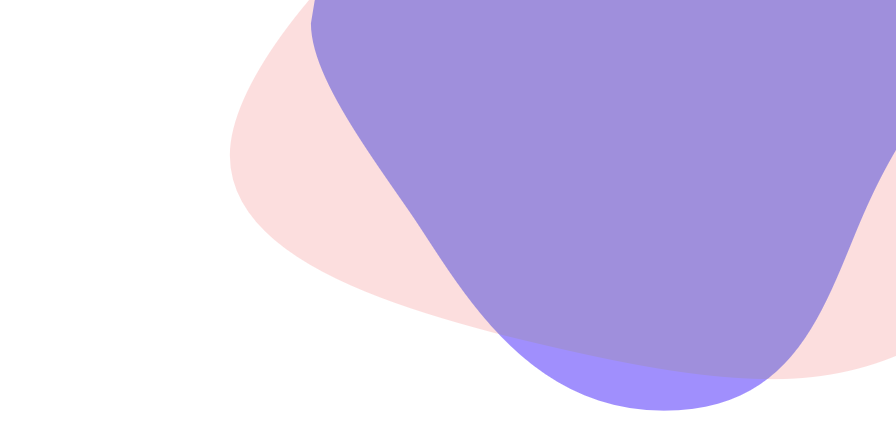
This background is drawn by a WebGL 1 fragment shader. Its source:

```glsl
precision highp float;
// Two overlapping smooth blobs, pink and violet, hanging from the top of a white page.

uniform vec2 u_resolution;

const float GRID = 384.0;  // layout units per canvas height, y runs down
const int STEPS = 24;      // straight pieces per curve

const vec3 PAPER = vec3(1.0);
const vec3 PINK = vec3(0.988, 0.871, 0.871);
const vec3 VIOLET = vec3(0.627, 0.561, 0.992);
const vec3 OVERLAP = vec3(0.624, 0.561, 0.863);

// Point on a cubic Bezier curve
vec2 bezier(vec2 a, vec2 b, vec2 c, vec2 d, float t) {
  float s = 1.0 - t;
  return s * s * s * a + 3.0 * s * s * t * b + 3.0 * s * t * t * c + t * t * t * d;
}

float segmentDistance(vec2 p, vec2 a, vec2 b) {
  vec2 edge = b - a;
  float along = clamp(dot(p - a, edge) / dot(edge, edge), 0.0, 1.0);
  return length(p - a - edge * along);
}

// Adds one curve to an outline; field = (nearest distance, side sign)
vec2 addCurve(vec2 field, vec2 p, vec2 a, vec2 b, vec2 c, vec2 d) {
  vec2 from = a;
  for (int i = 1; i <= STEPS; i++) {
    vec2 to = bezier(a, b, c, d, float(i) / float(STEPS));
    field.x = min(field.x, segmentDistance(p, from, to));
    // An odd number of crossings to the right means inside
    if ((from.y > p.y) != (to.y > p.y)) {
      float crossing = mix(from.x, to.x, (p.y - from.y) / (to.y - from.y));
      if (crossing > p.x) field.y = -field.y;
    }
    from = to;
  }
  return field;
}

float pinkBlob(vec2 p) {
  vec2 top = vec2(290.0, -28.0);
  vec2 left = vec2(197.0, 133.0);
  vec2 slope = vec2(430.0, 287.0);
  vec2 bottom = vec2(663.0, 325.0);
  vec2 right = vec2(840.0, 260.0);
  vec2 f = vec2(1e4, 1.0);
  f = addCurve(f, p, top, vec2(235.0, 30.0), vec2(197.0, 90.0), left);
  f = addCurve(f, p, left, vec2(197.0, 220.0), vec2(331.0, 261.0), slope);
  f = addCurve(f, p, slope, vec2(520.0, 309.0), vec2(595.0, 325.0), bottom);
  f = addCurve(f, p, bottom, vec2(730.0, 325.0), vec2(790.0, 304.0), right);
  f = addCurve(f, p, right, vec2(1300.0, -300.0), vec2(400.0, -144.0), top);
  return f.x * f.y;
}

float violetBlob(vec2 p) {
  vec2 left = vec2(266.5, 20.0);
  vec2 slope = vec2(350.0, 180.0);
  vec2 bottom = vec2(569.0, 352.0);
  vec2 rise = vec2(732.0, 203.0);
  vec2 right = vec2(830.0, 40.0);
  vec2 f = vec2(1e4, 1.0);
  f = addCurve(f, p, left, vec2(266.5, 62.0), vec2(309.0, 121.0), slope);
  f = addCurve(f, p, slope, vec2(391.0, 239.0), vec2(447.0, 352.0), bottom);
  f = addCurve(f, p, bottom, vec2(674.0, 352.0), vec2(702.0, 276.0), rise);
  f = addCurve(f, p, rise, vec2(754.0, 149.0), vec2(775.0, 110.0), right);
  f = addCurve(f, p, right, vec2(900.0, -300.0), vec2(266.5, -135.0), left);
  return f.x * f.y;
}

// Signed distance (negative inside) to smooth coverage
float coverage(float dist, float pixel) {
  return clamp(0.5 - dist / pixel, 0.0, 1.0);
}

void main() {
  float pixel = GRID / u_resolution.y;
  vec2 p = vec2(gl_FragCoord.x, u_resolution.y - gl_FragCoord.y) * pixel;

  float pink = coverage(pinkBlob(p), pixel);
  float violet = coverage(violetBlob(p), pixel);

  // The violet blob tints differently where it covers the pink one
  vec3 below = mix(PAPER, PINK, pink);
  vec3 above = mix(VIOLET, OVERLAP, pink);
  gl_FragColor = vec4(mix(below, above, violet), 1.0);
}
```
